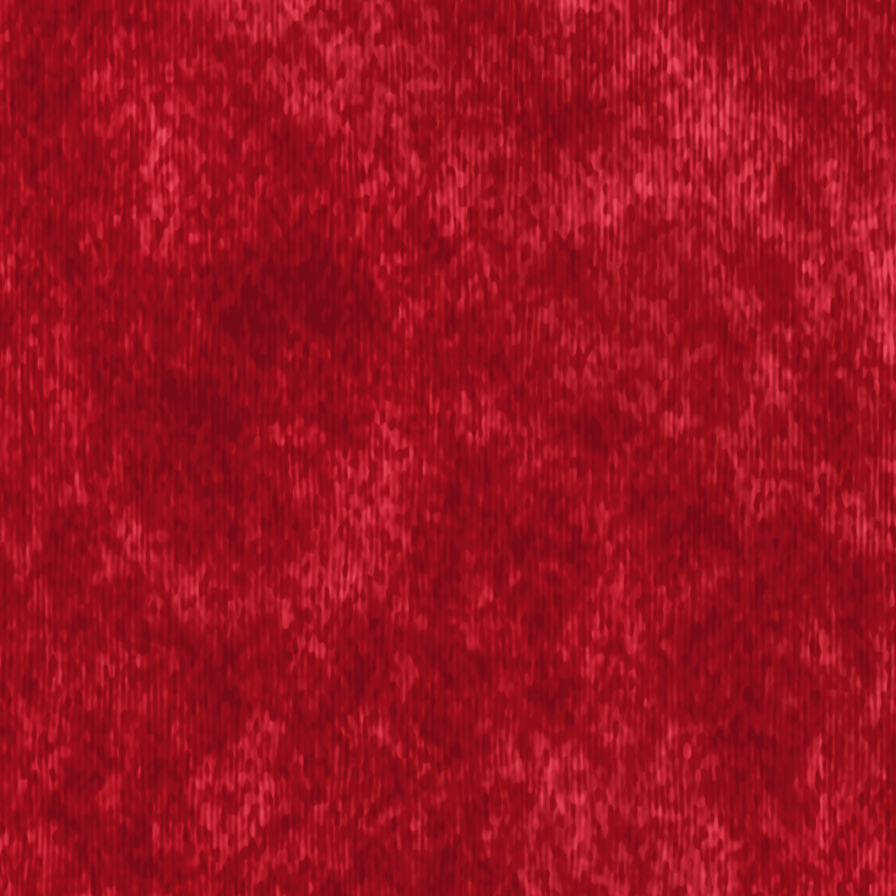
This texture is drawn by a WebGL 2 fragment shader. Its source:

```glsl
#version 300 es
precision highp float;
// Crushed red velvet: ragged light and dark nap over fine vertical ribs.
// A tone is summed from layered sines, warped noise, soft cellular tufts
// and ribs, then sent through a ramp from deep crimson to pale highlight.

uniform vec2 u_resolution;
out vec4 outColor;

// Colour ramp
const vec3 SHADOW    = vec3(0.47, 0.035, 0.085);
const vec3 DEEP      = vec3(0.56, 0.05, 0.10);
const vec3 BASE      = vec3(0.61, 0.05, 0.10);
const vec3 RICH      = vec3(0.70, 0.08, 0.14);
const vec3 DUSTY     = vec3(0.67, 0.11, 0.16);
const vec3 LIGHT     = vec3(0.79, 0.15, 0.22);
const vec3 HIGHLIGHT = vec3(0.90, 0.28, 0.35);

// Feature sizes, in repeats across the canvas
const vec2  PATCH_SCALE  = vec2(13.0, 9.0);
const vec2  CREASE_SCALE = vec2(26.0, 9.0);
const vec2  TUFT_SCALE   = vec2(165.0, 78.0);
const vec2  GRAIN_SCALE  = vec2(235.0, 120.0);
const float RIB_COUNT    = 142.0;

// Strength of each layer
const float PATCH_GAIN  = 0.78;
const float CREASE_GAIN = 0.42;
const float TUFT_GAIN   = 1.25;
const float GRAIN_GAIN  = 0.42;
const float RIB_GAIN    = 0.58;
const float FOLD_GAIN   = 0.26;
const float SHEEN_GAIN  = 1.3;
const float TONE_BIAS   = -0.26;
const float CREASE_TILT = -0.5;

float hash(vec2 p) {
    vec3 q = fract(vec3(p.xyx) * 0.1031);
    q += dot(q, q.yzx + 33.33);
    return fract((q.x + q.y) * q.z);
}

mat2 rotation(float angle) {
    float c = cos(angle), s = sin(angle);
    return mat2(c, s, -s, c);
}

// Smooth value noise, -1 to 1
float noise(vec2 p) {
    vec2 cell = floor(p), f = fract(p);
    f = f * f * (3.0 - 2.0 * f);
    float low  = mix(hash(cell), hash(cell + vec2(1, 0)), f.x);
    float high = mix(hash(cell + vec2(0, 1)), hash(cell + vec2(1, 1)), f.x);
    return 2.0 * mix(low, high, f.y) - 1.0;
}

float fractalNoise(vec2 p, int octaves) {
    float sum = 0.0, weight = 1.0;
    for (int i = 0; i < octaves; i++) {
        sum += weight * noise(p);
        p = rotation(0.15) * p * 2.03 + 17.3;
        weight *= 0.8;
    }
    return sum;
}

// Soft cellular noise: tuft brightness blended by distance, -1 to 1
float tufts(vec2 p) {
    vec2 cell = floor(p);
    float sum = 0.0, total = 0.0;
    for (int y = -1; y <= 1; y++) {
        for (int x = -1; x <= 1; x++) {
            vec2 id = cell + vec2(x, y);
            vec2 offset = id + vec2(hash(id), hash(id + 71.7)) - p;
            float weight = exp(-7.0 * dot(offset, offset));
            sum += weight * (2.0 * hash(id + 139.1) - 1.0);
            total += weight;
        }
    }
    return sum / total;
}

// Broad glow where the nap catches the light: upper right and right edge
float sheen(vec2 uv) {
    vec2 d = rotation(0.45) * (uv - vec2(0.78, 0.88)) / vec2(0.32, 0.14);
    float band = exp(-dot(d, d));
    float rim = smoothstep(0.93, 1.0, uv.x) * exp(-pow((uv.y - 0.42) / 0.3, 2.0));
    return band + 0.8 * rim;
}

float folds(vec2 uv) {
    return sin(8.0 * uv.x + 2.0 * sin(5.0 * uv.y) + 1.2)
         + sin(11.0 * uv.y - 3.0 * uv.x + 1.5 * sin(6.0 * uv.x) + 3.2);
}

float ramp(float from, float to, float tone) {
    return clamp((tone - from) / (to - from), 0.0, 1.0);
}

void main() {
    vec2 uv = gl_FragCoord.xy / u_resolution;
    float glow = sheen(uv);

    // Crushed patches and slanted creases
    vec2 warp = vec2(noise(uv * 20.0), noise(uv * 20.0 + 40.0));
    float patches = fractalNoise(uv * PATCH_SCALE + 0.3 * warp + 5.0, 4);
    vec2 slanted = rotation(CREASE_TILT) * (uv + 0.008 * warp);
    float creases = fractalNoise(slanted * CREASE_SCALE + 60.0, 3);
    float nap = PATCH_GAIN * patches + CREASE_GAIN * creases;

    // Pile detail, strongest where the nap is light
    float lift = 0.8 + 0.4 * smoothstep(-0.6, 1.2, nap + glow);
    float pile = TUFT_GAIN * tufts(uv * TUFT_SCALE) + GRAIN_GAIN * noise(uv * GRAIN_SCALE);
    float wobble = 0.45 * noise(uv * vec2(30.0, 12.0));
    float rib = sin(6.2832 * (uv.x * RIB_COUNT + wobble));
    rib *= 0.75 + 0.5 * noise(uv * vec2(75.0, 26.0)) + 0.5 * glow;

    float tone = TONE_BIAS + nap + FOLD_GAIN * folds(uv) + SHEEN_GAIN * glow
               + lift * (pile + RIB_GAIN * rib);

    // Tone to colour
    float dusty = smoothstep(-0.5, 0.7, noise(uv * 3.0 + 9.0) + glow + uv.x - 0.5);
    vec3 color = mix(SHADOW, DEEP, ramp(-2.1, -0.85, tone));
    color = mix(color, BASE, ramp(-0.85, -0.1, tone));
    color = mix(color, mix(RICH, DUSTY, dusty), ramp(-0.1, 0.7, tone));
    color = mix(color, LIGHT, ramp(0.7, 1.7, tone));
    color = mix(color, HIGHLIGHT, ramp(1.7, 3.2, tone));
    outColor = vec4(color, 1.0);
}
```
